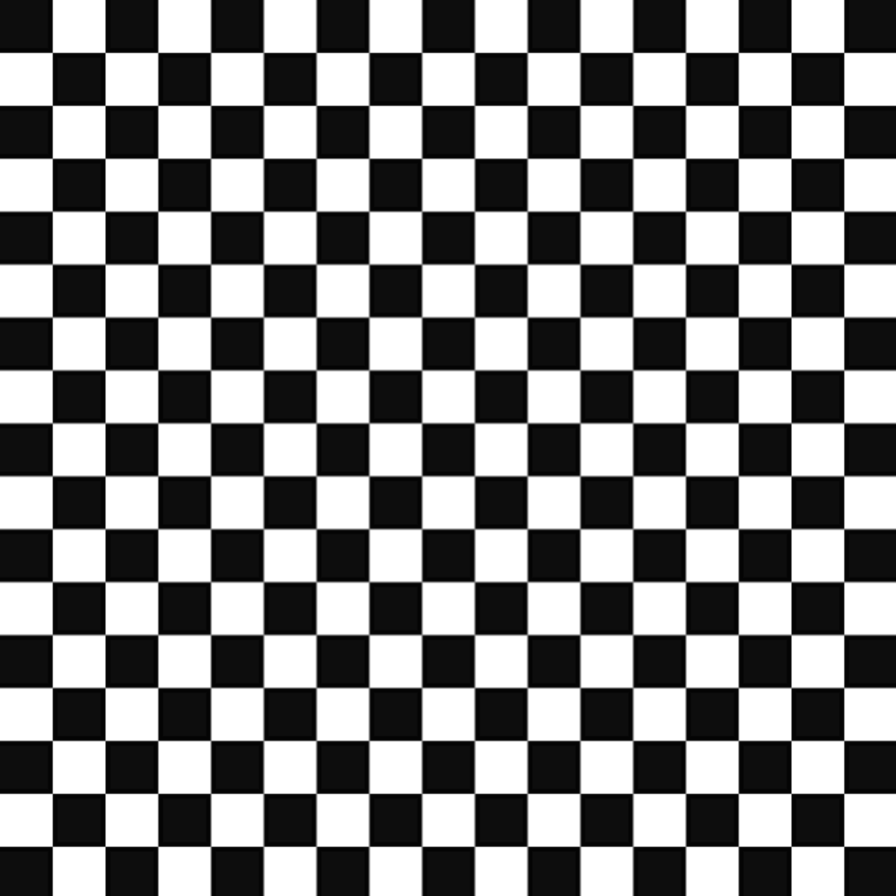
Write a WebGL 2 fragment shader that draws this pattern.

```glsl
#version 300 es
precision highp float;

uniform vec2 u_resolution;
out vec4 fragColor;

const vec2 CELLS = vec2(16.98, 16.93);  // squares across and down
const float LAST_EDGE = 16.0;
const vec3 WHITE = vec3(1.0);
const vec3 INK = vec3(0.05);
const vec3 INK_RIM = vec3(0.015);

// Index of the nearest inner boundary between squares
vec2 nearestEdge(vec2 cell) {
    return clamp(floor(cell + 0.5), 1.0, LAST_EDGE);
}

// Half width of the blur, in canvas units: softer toward the middle
vec2 edgeSoftness(vec2 position, float pixel) {
    vec2 middle = 1.0 - smoothstep(0.2, 0.4, abs(position - 0.5));
    return max(mix(vec2(0.0012), vec2(0.0021), middle), 0.6 * pixel);
}

// Alternates between -1 and 1 from square to square along each axis
vec2 squareWave(vec2 toEdge, vec2 edge, vec2 softness) {
    vec2 parity = 1.0 - 2.0 * mod(edge, 2.0);
    return parity * (2.0 * smoothstep(-softness, softness, toEdge) - 1.0);
}

// Ink with a slightly deeper rim along its boundaries
vec3 inkColor(vec2 toEdge, float pixel) {
    float gap = min(abs(toEdge.x), abs(toEdge.y));
    float rim = 1.0 - smoothstep(0.004, 0.0055 + pixel, gap);
    return mix(INK, INK_RIM, rim);
}

void main() {
    vec2 position = gl_FragCoord.xy / u_resolution;
    position.y = 1.0 - position.y;  // count rows from the top
    float pixel = 1.0 / min(u_resolution.x, u_resolution.y);

    vec2 cell = position * CELLS;
    vec2 edge = nearestEdge(cell);
    vec2 toEdge = (cell - edge) / CELLS;

    // Equal signs on both axes make an inked square
    vec2 wave = squareWave(toEdge, edge, edgeSoftness(position, pixel));
    float ink = 0.5 + 0.5 * wave.x * wave.y;
    fragColor = vec4(mix(WHITE, inkColor(toEdge, pixel), ink), 1.0);
}
```
